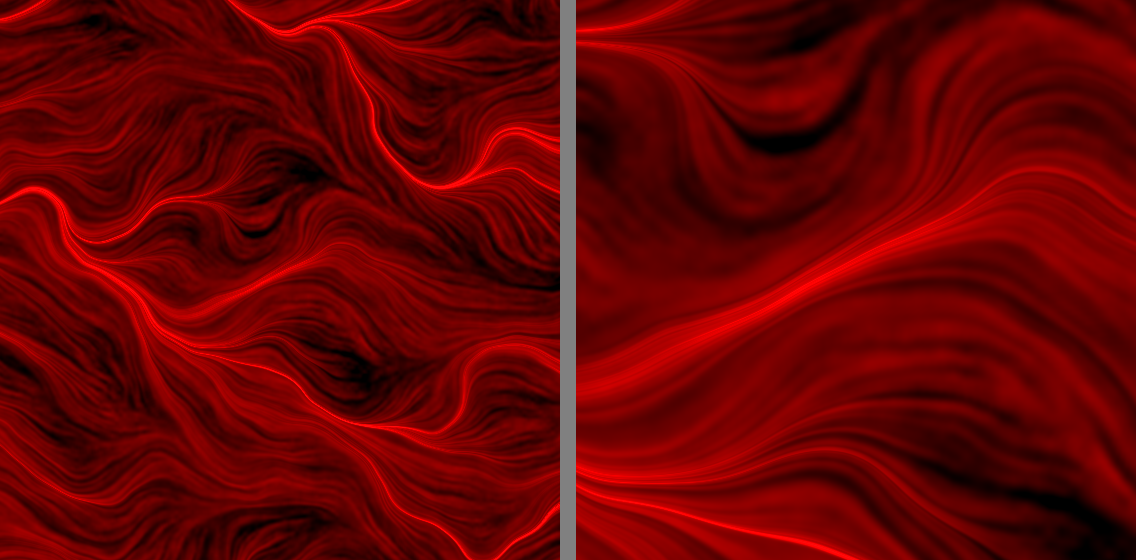
Left, the full canvas; right, a detail of the centre.
Write a WebGL 1 fragment shader that draws this background.

```glsl
precision highp float;
// Dark red silky filaments: the density of dust carried along a noise-driven flow.

uniform vec2 u_resolution;

const float TAU = 6.2831853;
const int TRACE_STEPS = 90;         // samples along each upstream path
const float STEP_LENGTH = 0.0052;   // in canvas heights
const float FLOW_FREQUENCY = 7.0;   // cells of the largest swirls per canvas
const float FLOW_FALLOFF = 0.45;    // strength of each finer octave
const float FLOW_TURN = 0.85;       // turns of heading per unit of noise
const float GRAIN_FREQUENCY = 140.0;
const float MID_RED = 0.475;        // red at average density
const float DENSITY_GAIN = 0.095;
const float RIDGE_GAIN = 0.03;      // extra lift of crowded ridges
const float STREAK_GAIN = 1.9;
const float STREAK_DECAY = 0.7;     // shortening of streaks where flow spreads
const float MAX_CROWDING = 4.5;     // limit of the logarithmic density
const float HOT_TINT = 0.05;        // slight whitening of the hottest lines
const vec2 SEED = vec2(17.3, 41.9);

float hash(vec2 cell) {
  return fract(sin(dot(cell, vec2(127.1, 311.7))) * 43758.5453);
}

// Value noise around zero: x is the value, yz the gradient.
vec3 noiseWithGradient(vec2 p) {
  vec2 cell = floor(p);
  vec2 f = fract(p);
  vec2 blend = f * f * (3.0 - 2.0 * f);
  vec2 slope = 6.0 * f * (1.0 - f);
  float a = hash(cell);
  float b = hash(cell + vec2(1.0, 0.0));
  float c = hash(cell + vec2(0.0, 1.0));
  float d = hash(cell + vec2(1.0, 1.0));
  float twist = a - b - c + d;
  float value = a + (b - a) * blend.x + (c - a) * blend.y
              + twist * blend.x * blend.y;
  vec2 gradient = slope * (vec2(b - a, c - a) + twist * blend.yx);
  return vec3(value - 0.5, gradient);
}

// Heading of the flow in radians (x) and its gradient (yz).
vec3 flowHeading(vec2 p) {
  vec3 sum = vec3(0.0);
  float amplitude = 0.5;
  float frequency = FLOW_FREQUENCY;
  for (int octave = 0; octave < 3; octave++) {
    vec3 n = noiseWithGradient(p * frequency + SEED * (1.0 + float(octave)));
    sum += amplitude * vec3(n.x, n.yz * frequency);
    amplitude *= FLOW_FALLOFF;
    frequency *= 2.0;
  }
  return TAU * (FLOW_TURN * sum + vec3(0.5, 0.0, 0.0));
}

void main() {
  vec2 position = gl_FragCoord.xy / u_resolution.y;
  float spread = 0.0;       // divergence gathered along the path
  float density = 0.0;
  float streak = 0.0;
  float streakWeight = 0.0;

  // Walk upstream, gathering how much the flow was squeezed and its grain.
  for (int i = 0; i < TRACE_STEPS; i++) {
    vec3 heading = flowHeading(position);
    vec2 direction = vec2(cos(heading.x), sin(heading.x));
    float divergence = dot(heading.yz, vec2(-direction.y, direction.x));
    position -= direction * STEP_LENGTH;
    spread = max(spread + divergence * STEP_LENGTH, -MAX_CROWDING);
    density += exp(-spread);

    float fade = 1.0 - float(i) / float(TRACE_STEPS);
    float weight = fade * exp(-STREAK_DECAY * max(spread, 0.0));
    streak += weight * noiseWithGradient(position * GRAIN_FREQUENCY).x;
    streakWeight += weight;
  }

  // Tone: logarithmic density, lifted ridges and fine streaks.
  float level = log(density / float(TRACE_STEPS));
  float ridge = max(level, 0.0);
  float red = MID_RED + DENSITY_GAIN * level + RIDGE_GAIN * ridge * ridge
            + STREAK_GAIN * streak / streakWeight;
  float heat = HOT_TINT * smoothstep(0.95, 1.2, red);
  gl_FragColor = vec4(clamp(red, 0.0, 1.0), heat, heat, 1.0);
}
```
